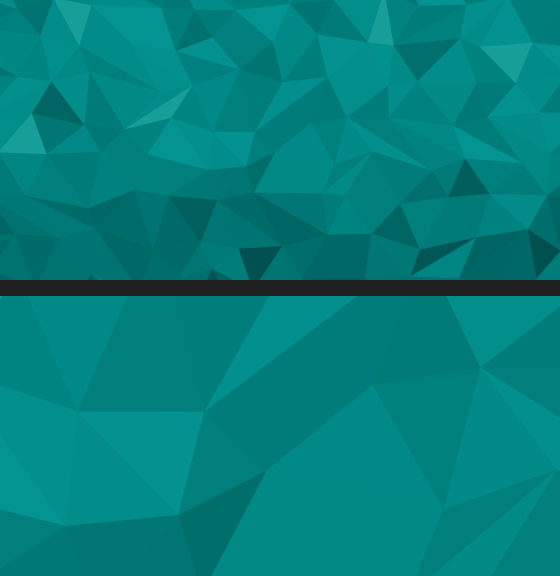
Top: the whole. Bottom: its middle third, enlarged.
Reproduce this background procedurally as a WebGL 2 fragment shader.

```glsl
#version 300 es
precision highp float;

uniform vec2 u_resolution;
out vec4 fragColor;

float hash(vec2 p) {
    return fract(sin(dot(p, vec2(127.1, 311.7))) * 43758.5453);
}

float cross2(vec2 a, vec2 b) {
    return a.x * b.y - a.y * b.x;
}

float signedArea(vec2 a, vec2 b, vec2 c) {
    return cross2(b - a, c - a);
}

// Jittered lattice point, every other row shifted by half a cell
vec2 meshVertex(vec2 id) {
    vec2 jitter = vec2(hash(id + 3.7), hash(id + 41.3)) - 0.5;
    float rowShift = 0.5 * mod(id.y, 2.0) - 0.25;
    return (id + vec2(rowShift, 0.0) + 0.6 * jitter) / vec2(6.1, 7.0);
}

// Signed distance to the line a-b, positive on its left
float edgeDistance(vec2 p, vec2 a, vec2 b) {
    return cross2(b - a, p - a) / length(b - a);
}

float triangleCoverage(vec2 p, vec2 a, vec2 b, vec2 c, float pixel) {
    float d = min(edgeDistance(p, a, b), min(edgeDistance(p, b, c), edgeDistance(p, c, a)));
    return clamp(0.5 + d / pixel, 0.0, 1.0);
}

// Teal facet: darker towards the bottom, with rare shadows and highlights
vec3 facetColor(vec2 center, vec2 seed) {
    float height = smoothstep(0.0, 0.65, center.y);
    float spread = hash(seed + 11.3) + hash(seed + 27.9) - 1.0;
    float accent = hash(seed + 63.1);
    float green = mix(0.445, 0.53, height) + 0.09 * spread;
    green -= 0.09 * step(accent, 0.09) * (1.2 - 0.5 * height);
    green = clamp(green, 0.30, 0.58);
    vec3 teal = vec3(0.012 * smoothstep(0.5, 0.58, green), green, green * 0.98);
    float highlight = step(0.955, accent) * step(0.35, center.y);
    return mix(teal, vec3(0.09, 0.62, 0.60), highlight);
}

void main() {
    vec2 p = gl_FragCoord.xy / u_resolution.y;
    float pixel = 1.0 / u_resolution.y;
    vec2 cell = floor(p * vec2(6.1, 7.0));
    vec4 sum = vec4(0.0);

    // Split each nearby quad along the diagonal giving the fuller triangles
    for (int j = -1; j <= 1; j++) {
        for (int i = -2; i <= 1; i++) {
            vec2 id = cell + vec2(i, j);
            vec2 a = meshVertex(id);
            vec2 b = meshVertex(id + vec2(1, 0));
            vec2 c = meshVertex(id + vec2(1, 1));
            vec2 d = meshVertex(id + vec2(0, 1));
            float splitAC = min(signedArea(a, b, c), signedArea(a, c, d));
            float splitBD = min(signedArea(a, b, d), signedArea(b, c, d));
            if (splitBD > splitAC) {
                vec2 first = a;
                a = b;
                b = c;
                c = d;
                d = first;
            }
            float lower = triangleCoverage(p, a, b, c, pixel);
            float upper = triangleCoverage(p, a, c, d, pixel);
            sum += lower * vec4(facetColor((a + b + c) / 3.0, id), 1.0);
            sum += upper * vec4(facetColor((a + c + d) / 3.0, id + 0.43), 1.0);
        }
    }
    fragColor = vec4(sum.rgb / max(sum.a, 0.001), 1.0);
}
```
